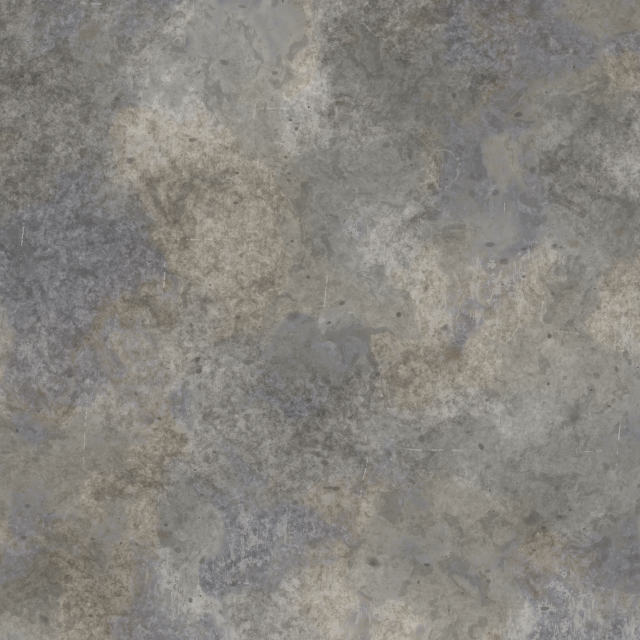
A Shadertoy shader for this texture:

```glsl
const vec3 BASE = vec3(0.548, 0.538, 0.517);
const vec3 PALE = vec3(0.715, 0.705, 0.680);
const vec3 PLASTER = vec3(0.515, 0.510, 0.485);
const vec3 SLATE = vec3(0.450, 0.450, 0.480);
const vec3 SOOT = vec3(0.335, 0.325, 0.310);
const vec3 RUST = vec3(0.420, 0.375, 0.310);
const vec3 WARM = vec3(0.022, 0.004, -0.022);

const float CLOUD_SCALE = 4.0;
const float CLOUD_CONTRAST = 0.40;
const float GRAIN_SCALE = 105.0;
const float GRAIN_CONTRAST = 0.27;
const float WARP = 0.13;
const int SCRATCHES = 16;
const int RINGS = 6;

vec3 hash3(vec2 p) {
    vec3 h = fract(p.xyx * vec3(0.1031, 0.1030, 0.0973));
    h += dot(h, h.yxz + 33.33);
    return fract((h.xxy + h.yzz) * h.zyx);
}

// Smooth cellular noise: random values blended around jittered points
float cellNoise(vec2 p) {
    vec2 cell = floor(p), f = p - cell;
    float sum = 0.0005, weight = 0.001;
    for (int y = -1; y <= 1; y++)
    for (int x = -1; x <= 1; x++) {
        vec2 o = vec2(x, y);
        vec3 h = hash3(cell + o + 71.0);
        vec2 d = o + 0.15 + 0.7 * h.xy - f;
        float w = max(0.0, 1.0 - dot(d, d));
        w *= w * w;
        sum += w * h.z;
        weight += w;
    }
    return sum / weight;
}

float fbm(vec2 p, int octaves, float gain) {
    float sum = 0.0, total = 0.0, amp = 1.0;
    for (int i = 0; i < octaves; i++) {
        sum += amp * cellNoise(p);
        total += amp;
        amp *= gain;
        p = mat2(1.62, 1.20, -1.20, 1.62) * p + 17.3;
    }
    return sum / total;
}

// Scattered round spots, one per chosen cell; x = coverage, y = random id
vec2 spots(vec2 p, float chance, float softness) {
    vec2 cell = floor(p), best = vec2(0.0);
    for (int y = -1; y <= 1; y++)
    for (int x = -1; x <= 1; x++) {
        vec2 id = cell + vec2(x, y);
        vec3 h = hash3(id + 213.0), k = hash3(id + 547.0);
        float radius = mix(0.08, 0.36, k.x * k.x);
        vec2 d = (p - id - h.xy) * vec2(1.0, mix(0.9, 1.7, k.y));
        float cover = 1.0 - smoothstep(radius * (1.0 - softness), radius, length(d));
        cover *= step(h.z, chance);
        if (cover > best.x) best = vec2(cover, k.z);
    }
    return best;
}

// Thin broken scratches, mostly upright or level
float scratches(vec2 p) {
    float mark = 0.0;
    for (int i = 0; i < SCRATCHES; i++) {
        vec3 h = hash3(vec2(i, 11)), k = hash3(vec2(i, 37));
        float angle = (k.x < 0.5 ? 0.0 : 1.45) + 0.3 * (k.y - 0.5);
        vec2 dir = vec2(cos(angle), sin(angle)), d = p - h.xy;
        float along = abs(dot(d, dir)) / mix(0.015, 0.06, k.z);
        float across = abs(dot(d, vec2(-dir.y, dir.x)));
        mark = max(mark, (1.0 - smoothstep(0.5, 1.0, along)) * (1.0 - smoothstep(0.0004, 0.0018, across)));
    }
    return mark;
}

// Faint curled water marks
float rings(vec2 p) {
    float mark = 0.0;
    for (int i = 0; i < RINGS; i++) {
        vec3 h = hash3(vec2(i, 83));
        float edge = abs(length(p - h.xy) - mix(0.012, 0.03, h.z));
        mark = max(mark, 1.0 - smoothstep(0.0005, 0.0025, edge));
    }
    return mark;
}

void mainImage(out vec4 fragColor, in vec2 fragCoord) {
    vec2 uv = fragCoord / iResolution.y;
    vec2 bend = vec2(fbm(uv * 7.0 + 3.0, 4, 0.6), fbm(uv * 7.0 + 40.0, 4, 0.6)) - 0.5;
    vec2 p = uv + WARP * bend;

    // Broad clouds and sharp grain
    float clouds = fbm(p * CLOUD_SCALE + 9.0, 6, 0.58) - 0.5;
    float grain = fbm(uv * GRAIN_SCALE, 3, 0.95) - 0.5;
    float patches = fbm(p * 5.0 + 60.0, 5, 0.55);
    float plaster = smoothstep(0.54, 0.60, patches);
    vec3 color = BASE + CLOUD_CONTRAST * clouds;
    color += WARM * smoothstep(0.46, 0.62, fbm(p * 5.0 + 150.0, 3, 0.5));

    // Troweled plaster and bluish damp
    color = mix(color, PLASTER + 0.2 * clouds, 0.6 * plaster);
    float damp = smoothstep(0.54, 0.67, fbm(p * 4.5 + 90.0, 5, 0.6) + 0.2 * grain);
    color = mix(color, SLATE, 0.65 * damp);
    color += GRAIN_CONTRAST * grain * (1.0 - 0.45 * plaster);

    // Pale flakes and upright streaks on worn ground
    float wear = smoothstep(-0.06, 0.14, clouds) * (1.0 - 0.8 * plaster);
    float flakes = smoothstep(0.56, 0.72, fbm(uv * 62.0 + 20.0, 4, 0.8));
    float streaks = smoothstep(0.56, 0.74, fbm(uv * vec2(120.0, 34.0) + 5.0, 3, 0.8));
    color = mix(color, PALE, wear * max(0.6 * flakes, 0.5 * streaks));

    // Dark mottling, stains and pits
    float mottle = smoothstep(0.58, 0.70, fbm(p * 34.0 + 33.0, 4, 0.65));
    color = mix(color, SOOT, 0.30 * mottle * (1.0 - wear));
    vec2 stain = spots((uv + 0.06 * bend) * 15.0, 0.22, 0.8);
    color = mix(color, stain.y < 0.45 ? RUST : SOOT, stain.x * (0.25 + 0.3 * stain.y));
    vec2 pit = spots((uv + 0.03 * bend) * 42.0, 0.16, 0.6);
    color = mix(color, SOOT, pit.x * (0.15 + 0.55 * pit.y));

    // Scratches and water marks, broken up by the grain
    float broken = smoothstep(-0.15, 0.10, grain);
    color = mix(color, PALE, broken * max(0.6 * scratches(uv + 0.01 * bend), 0.3 * rings(uv + 0.05 * bend)));

    fragColor = vec4(clamp(color, 0.0, 1.0), 1.0);
}
```
